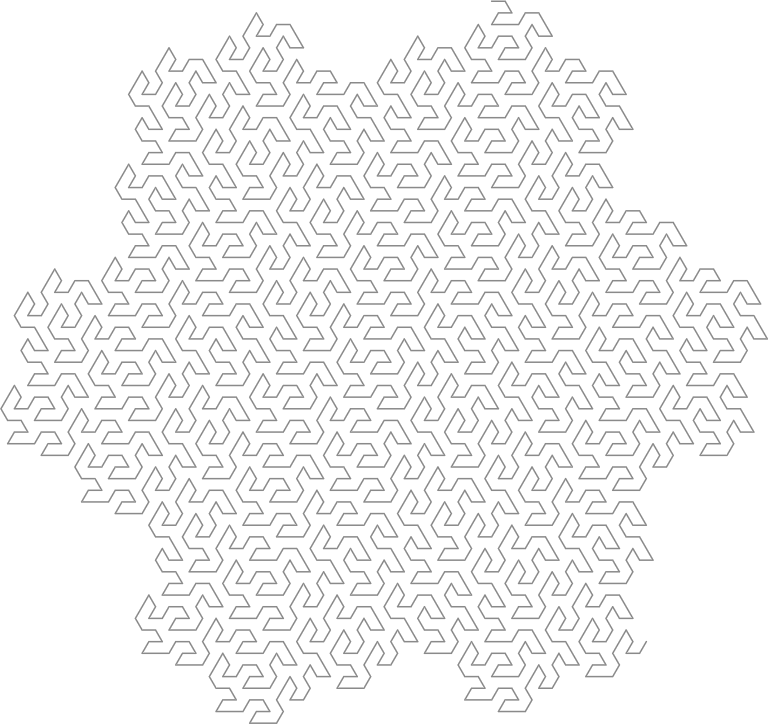
A Shadertoy shader for this pattern:

```glsl
// Thin grey Gosper curve (flowsnake) of order four on white paper.

#define EDGES_ACROSS 57.12           // canvas width in curve edges
#define CURVE_MID vec2(13.76, 3.09)  // chord midpoint, from canvas centre
#define CURVE_CHORD vec2(11.5, -47.6314) // start to end, in edges
#define EDGE_COUNT 2401              // seven to the power of the order
#define HALF_WIDTH 0.056             // half the line width, in edges
#define INK vec3(0.54)
#define PAPER vec3(1.0)

const float ROOT3_HALF = 0.866025;

// Seven children of a piece: midpoint in quarter edges, turn in thirds.
// Pieces run backwards are stored flipped, so a single rule is enough.
const vec3 CHILDREN[7] = vec3[7](
    vec3(-3, 1, 0), vec3(0, 0, 1), vec3(-1, -1, 0), vec3(-4, -2, -1),
    vec3(-3, -3, 0), vec3(1, -3, 0), vec3(4, -2, -1));

vec2 complexMul(vec2 a, vec2 b) {
    return vec2(a.x * b.x - a.y * b.y, a.x * b.y + a.y * b.x);
}

// Distance to an edge of unit length, given its midpoint and direction.
float edgeDistance(vec2 p, vec2 mid, vec2 dir) {
    vec2 q = p - mid;
    return length(q - dir * clamp(dot(q, dir), -0.5, 0.5));
}

// Distance to the curve; whole branches farther than reach are skipped.
float curveDistance(vec2 p, float reach) {
    float nearest = 1e3;
    for (int i = 0; i < EDGE_COUNT;) {
        vec2 mid = CURVE_MID;
        vec2 chord = CURVE_CHORD;
        int size = EDGE_COUNT;
        while (size > 1) {
            // Each piece fills an island to the right of its chord.
            vec2 island = mid + 0.288675 * vec2(chord.y, -chord.x);
            if (length(p - island) > 0.65 * length(chord) + reach) break;
            size /= 7;
            vec3 child = CHILDREN[(i / size) % 7];
            vec2 unit = complexMul(chord, vec2(2.5, ROOT3_HALF)) / 7.0;
            float angle = child.z * radians(120.0);
            mid += complexMul(unit, child.xy * vec2(0.25, 0.5 * ROOT3_HALF));
            chord = complexMul(unit, vec2(cos(angle), sin(angle)));
        }
        if (size == 1) nearest = min(nearest, edgeDistance(p, mid, chord));
        i += size;
    }
    return nearest;
}

void mainImage(out vec4 fragColor, in vec2 fragCoord) {
    float pixel = EDGES_ACROSS / iResolution.x;
    vec2 p = (fragCoord - 0.5 * iResolution.xy) * pixel;
    float dist = curveDistance(p, HALF_WIDTH + pixel);

    // Line coverage, smoothed over one pixel
    float cover = clamp((HALF_WIDTH - dist) / pixel + 0.5, 0.0, 1.0);
    fragColor = vec4(mix(PAPER, INK, cover), 1.0);
}
```
